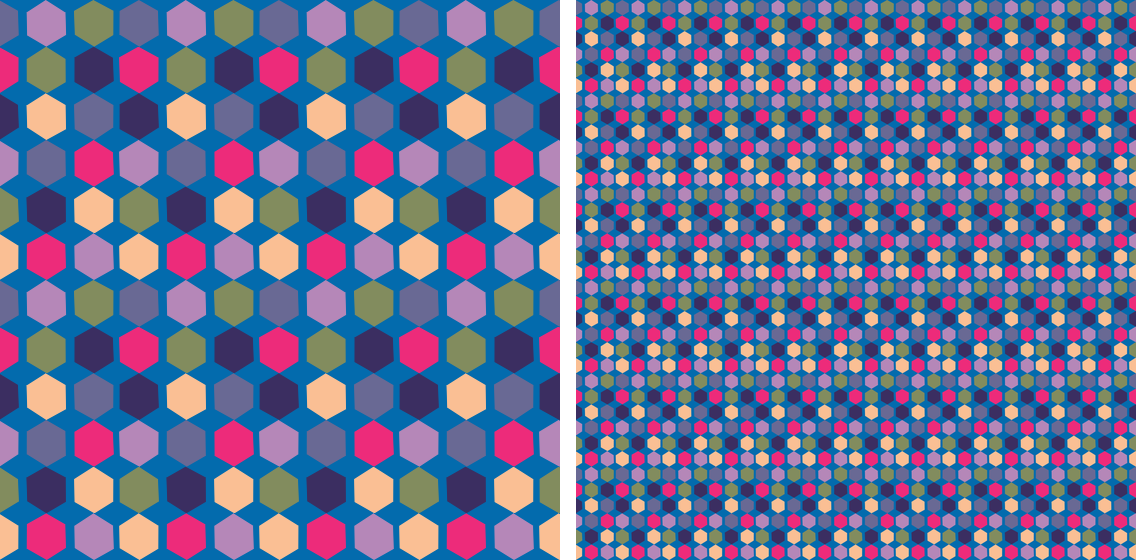
Left: one tile. Right: repeated 3 by 3.
Write a WebGL 2 fragment shader that draws this pattern.

```glsl
#version 300 es
precision highp float;

#define REPEATS 12.0
#define HALF_WIDTH 0.417
#define HALF_HEIGHT 0.5
#define SLANT 0.015
#define WOBBLE vec2(0.006, 0.022)
#define COLUMN_SHIFT vec3(-0.022, -0.009, 0.012)
#define GROUND vec3(0.01, 0.42, 0.68)

uniform vec2 u_resolution;
out vec4 fragColor;

const float SIXTH_TURN = 1.04719755;

const vec3 PALETTE[6] = vec3[6](
    vec3(0.41, 0.41, 0.58),  // slate
    vec3(0.93, 0.17, 0.48),  // pink
    vec3(0.23, 0.18, 0.38),  // navy
    vec3(0.71, 0.53, 0.72),  // lilac
    vec3(0.51, 0.55, 0.37),  // olive
    vec3(0.98, 0.75, 0.58)   // peach
);

// Palette index for each cell of the 3 by 6 colour block, bottom row first
const int COLOR_ORDER[18] = int[18](
    5, 1, 3,
    4, 2, 5,
    3, 0, 1,
    2, 5, 0,
    1, 4, 2,
    0, 3, 4
);

// Hexagon corner, clockwise from the top, slightly uneven per cell
vec2 hexCorner(int k, vec2 cell) {
    float angle = float(k % 6) * SIXTH_TURN;
    vec2 corner = vec2(sin(angle) / sin(SIXTH_TURN) * HALF_WIDTH, cos(angle) * HALF_HEIGHT);
    float phase = float(k % 6) * 2.4 + dot(cell, vec2(1.7, 2.9));
    vec2 wobble = WOBBLE * vec2(sin(phase), sin(phase * 1.9 + 0.8));
    wobble.y *= abs(sin(angle));  // top and bottom tips keep touching
    corner.x -= SLANT * corner.y;
    return corner + wobble;
}

// Signed distance to the convex hexagon's edge lines
float hexDistance(vec2 p, vec2 cell) {
    float d = -1.0;
    for (int k = 0; k < 6; k++) {
        vec2 start = hexCorner(k, cell);
        vec2 edge = hexCorner(k + 1, cell) - start;
        d = max(d, dot(p - start, normalize(vec2(-edge.y, edge.x))));
    }
    return d;
}

void main() {
    vec2 grid = gl_FragCoord.xy / u_resolution * REPEATS;
    float pixel = REPEATS / min(u_resolution.x, u_resolution.y);

    // Columns are centred on whole numbers, so the first one wraps
    vec2 id = floor(grid + vec2(0.5, 0.0));
    vec2 local = grid - id - vec2(0.0, 0.5);
    vec2 cell = mod(id, vec2(3.0, 6.0));
    int column = int(cell.x);
    local.x -= COLUMN_SHIFT[column];

    // Flat hexagon over the ground
    vec3 fill = PALETTE[COLOR_ORDER[int(cell.y) * 3 + column]];
    float d = hexDistance(local, cell);
    float coverage = 1.0 - smoothstep(-0.6 * pixel, 0.6 * pixel, d);
    fragColor = vec4(mix(GROUND, fill, coverage), 1.0);
}
```
